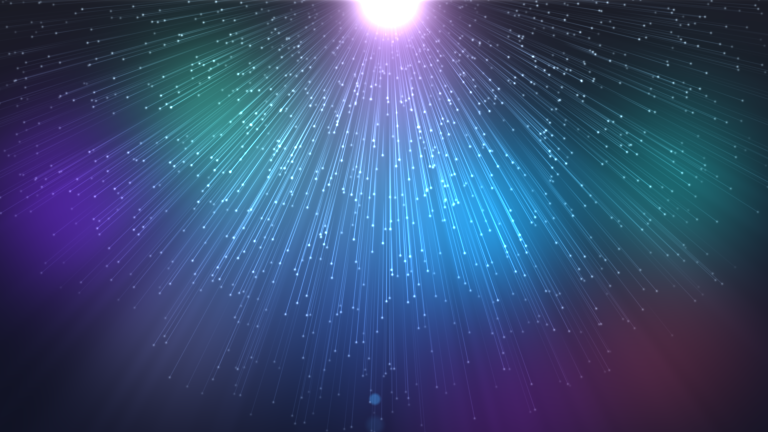
A WebGL 2 fragment shader for this background:

```glsl
#version 300 es
precision highp float;

uniform vec2 u_resolution;
out vec4 outColor;

const float PI = 3.14159265;

// Lengths are in canvas heights
const vec2 SOURCE = vec2(0.902, 1.0);
const vec2 VANISHING = vec2(0.898, 1.05);
const float ASPECT = 16.0 / 9.0;
const int LAYERS = 32;
const float SECTORS = 46.0;
const float HEAD_NEAR = 0.13;
const float HEAD_FAR = 1.06;
const float STREAK_WIDTH = 0.0016;
const float DOT_RADIUS = 0.0027;
const float STREAK_GAIN = 0.48;
const float DOT_GAIN = 0.72;

const vec3 NAVY = vec3(0.065, 0.075, 0.145);
const vec3 CHARCOAL = vec3(0.10, 0.105, 0.145);
const vec3 STREAK_TINT = vec3(0.20, 0.27, 0.32);
const vec3 DOT_COLOR = vec3(0.80, 0.92, 0.98);
const vec3 HALO_COLOR = vec3(0.82, 0.50, 0.84);
const vec3 SPOT_COLOR = vec3(0.06, 0.20, 0.26);

// Soft colour clouds: centre x, centre y, radius
const int GLOWS = 11;
const vec3 GLOW_SHAPE[GLOWS] = vec3[](
    vec3(0.49, 0.73, 0.20), vec3(0.16, 0.53, 0.21),
    vec3(1.12, 0.50, 0.22), vec3(1.56, 0.57, 0.22),
    vec3(1.53, 0.20, 0.23), vec3(1.17, 0.06, 0.24),
    vec3(0.42, 0.24, 0.23), vec3(0.81, 0.29, 0.27),
    vec3(0.79, 0.58, 0.26), vec3(0.92, 0.82, 0.19),
    vec3(0.52, 0.49, 0.20));
const vec3 GLOW_COLOR[GLOWS] = vec3[](
    vec3(0.07, 0.35, 0.26), vec3(0.22, 0.05, 0.45),
    vec3(0.04, 0.45, 0.62), vec3(0.02, 0.31, 0.28),
    vec3(0.22, 0.07, 0.09), vec3(0.17, 0.03, 0.21),
    vec3(0.15, 0.15, 0.22), vec3(0.06, 0.13, 0.28),
    vec3(0.17, 0.29, 0.34), vec3(0.34, 0.24, 0.43),
    vec3(0.05, 0.13, 0.18));

float hash(vec2 p) {
    return fract(sin(dot(p, vec2(127.1, 311.7))) * 43758.5453);
}

float gauss(float x) {
    return exp(-x * x);
}

// Smooth 1D noise for the broad shafts of light
float noise(float x) {
    float i = floor(x);
    return mix(hash(vec2(i, 3.0)), hash(vec2(i + 1.0, 3.0)), smoothstep(0.0, 1.0, x - i));
}

vec3 clouds(vec2 p) {
    vec3 color = mix(NAVY, CHARCOAL, smoothstep(0.3, 1.0, p.y));
    for (int i = 0; i < GLOWS; i++) {
        vec3 shape = GLOW_SHAPE[i];
        color += GLOW_COLOR[i] * gauss(length(p - shape.xy) / shape.z);
    }
    return color;
}

// Returns tail light in x and head light in y
vec2 streaks(float angle, float radius, float pixel) {
    float width = max(STREAK_WIDTH, 0.5 * pixel);
    float dotSize = max(DOT_RADIUS, 0.7 * pixel);
    vec2 light = vec2(0.0);
    for (int i = 0; i < LAYERS; i++) {
        float layer = float(i);
        float u = angle / PI * SECTORS + hash(vec2(layer, 91.0));
        vec2 id = vec2(floor(u), layer);
        float center = mix(0.2, 0.8, hash(id + 0.5));
        float across = (fract(u) - center) * PI / SECTORS * radius;
        float head = mix(HEAD_NEAR, HEAD_FAR, hash(id + 17.3));
        float tail = mix(0.08, 0.30, hash(id + 41.9)) * (0.4 + head);
        float power = mix(0.25, 1.0, hash(id + 73.1));
        power *= 1.0 - 0.7 * smoothstep(0.6, 1.05, head);

        float along = head - radius;
        float body = smoothstep(-pixel, pixel, along) * max(1.0 - along / tail, 0.0);
        light.x += power * body * gauss(across / width);
        light.y += power * gauss(length(vec2(across, along)) / dotSize);
    }
    return light;
}

void main() {
    float pixel = 1.0 / u_resolution.y;
    vec2 p = gl_FragCoord.xy / u_resolution * vec2(ASPECT, 1.0);
    vec2 ray = p - VANISHING;
    float radius = length(ray);
    float angle = atan(ray.x, -ray.y);
    vec3 color = clouds(p);

    // Broad shafts, then fine streaks with bright heads
    float shafts = 0.6 * noise(angle * 14.0) + 0.4 * noise(angle * 47.0);
    color *= 1.0 + 0.16 * (shafts - 0.5) * smoothstep(0.1, 0.35, radius);
    vec2 light = streaks(angle, radius, pixel);
    float facing = mix(0.5, 1.0, max(cos(angle), 0.0));
    float clearing = smoothstep(0.04, 0.42, radius);
    color += (color * 0.65 + STREAK_TINT) * light.x * STREAK_GAIN * facing * clearing;
    color += DOT_COLOR * light.y * DOT_GAIN * mix(0.7, 1.0, facing) * clearing;

    // Source: pink halo, white core and thin flare along the top
    vec2 d = p - SOURCE;
    float reach = length(d);
    color += HALO_COLOR * (0.75 * exp(-reach / 0.08) + 0.3 * gauss(reach / 0.13));
    color += 1.1 * gauss(length(d * vec2(0.85, 1.0)) / 0.062);
    color += 0.25 * exp(-abs(p.y - 1.0) / 0.004 - abs(d.x) * 2.5);

    // Faint lens spots near the bottom
    float spot = length(p - vec2(0.868, 0.076));
    float lowSpot = length(p - vec2(0.868, 0.016));
    color += SPOT_COLOR * (1.0 - smoothstep(0.008, 0.017, spot));
    color += SPOT_COLOR * 0.3 * (1.0 - smoothstep(0.010, 0.028, lowSpot));

    outColor = vec4(clamp(color, 0.0, 1.0), 1.0);
}
```
